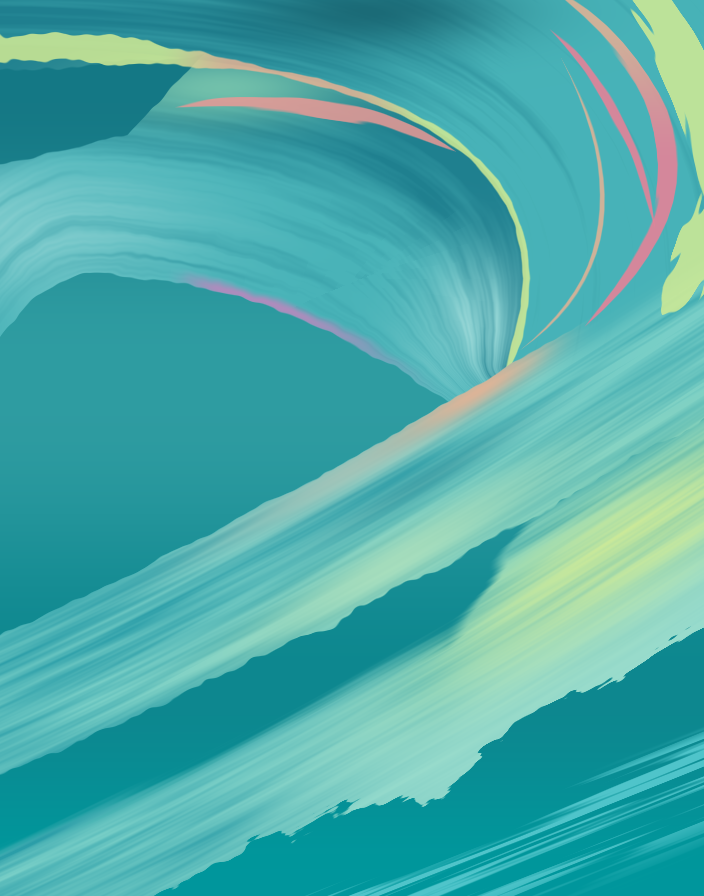
Give the GLSL for this background, as a Shadertoy shader.

```glsl
// A curling wave of thick paint above broad diagonal brush sweeps on flat teal.
// Curved coordinates (distance from the wave's rim, depth below the sweep's
// top edge) carry stretched gradient noise that forms the bristle streaks.

vec2 hash2(vec2 p) {
    p = vec2(dot(p, vec2(127.1, 311.7)), dot(p, vec2(269.5, 183.3)));
    return fract(sin(p) * 43758.5) * 2. - 1.;
}

float noise(vec2 p) {
    vec2 i = floor(p), f = fract(p), u = f * f * (3. - 2. * f), e = vec2(0, 1);
    return mix(mix(dot(hash2(i), f), dot(hash2(i + e.yx), f - e.yx), u.x),
               mix(dot(hash2(i + e), f - e), dot(hash2(i + 1.), f - 1.), u.x), u.y);
}

// Bristle marks: x runs along the stroke, y across it
float streaks(vec2 v) {
    return noise(v * vec2(.7, 6)) + .7 * noise(v * vec2(1.1, 17) + 7.)
         + .5 * noise(v * vec2(1.8, 38) + 19.);
}

float fill(float d) {
    float pixel = 7.68 / iResolution.y;
    return smoothstep(-pixel, pixel, d);
}

// Signed distance to a quadratic Bezier curve, and the parameter along it
vec2 curve(vec2 p, vec2 a, vec2 b, vec2 c) {
    vec2 best = vec2(100, 0), from = a;
    for (float i = 1.; i <= 20.; i++) {
        float t = i / 20.;
        vec2 to = mix(mix(a, b, t), mix(b, c, t), t), e = to - from, w = p - from;
        float h = clamp(dot(w, e) / dot(e, e), 0., 1.), d = length(w - e * h);
        if (d < abs(best.x)) best = vec2(e.x * w.y < e.y * w.x ? -d : d, t + (h - 1.) / 20.);
        from = to;
    }
    return best;
}

// Tapered brush mark with a ragged edge
float brush(vec2 p, vec2 a, vec2 b, vec2 c, float width) {
    vec2 s = curve(p, a, b, c);
    float w = width * pow(max(sin(3.1416 * s.y), 0.), .7);
    return .85 * fill(w * (1. + .8 * noise(s.yx * vec2(5, 18))) - abs(s.x) - .004);
}

float spot(vec2 p, vec2 center, vec2 size) {
    vec2 d = (p - center) / size;
    return .9 * exp(-dot(d, d));
}

void mainImage(out vec4 fragColor, in vec2 fragCoord) {
    // Canvas spans 6.02 by 7.68 units, y measured down from the top
    vec2 uv = fragCoord / iResolution.xy;
    vec2 p = vec2(uv.x, 1. - uv.y) * vec2(6.02, 7.68);
    float x = p.x, y = p.y, ragged = noise(p * vec2(2.5, 4)) + .5 * noise(p * 9.);
    vec3 deep = vec3(.12, .5, .56), teal = vec3(.28, .7, .72), pale = vec3(.62, .87, .81);
    vec3 yellow = vec3(.82, .92, .58), pink = vec3(.93, .5, .59), peach = vec3(.9, .7, .58);

    // Flat teal ground
    vec3 ground = mix(vec3(.08, .47, .52), vec3(.18, .61, .63), smoothstep(.8, 3., y));
    ground = mix(ground, vec3(.05, .53, .56), smoothstep(3.5, 5.8, y));
    ground = mix(ground, vec3(0, .59, .61), smoothstep(6., 7.5, y));

    // Outer swirl, streaked parallel to the rim
    vec2 rim = curve(p, vec2(-.3, .4), vec2(5.35, .4), vec2(4.35, 3.15));
    float grain = streaks(vec2(rim.y * 4., rim.x));
    vec3 col = mix(deep, teal, clamp(smoothstep(2., 5.2, x + .6 * y) + .5 * grain + .1, 0., 1.));
    col = mix(col, deep * .8, spot(p, vec2(3.2, .1), vec2(1.1, .3)));
    col = mix(col, yellow, brush(p, vec2(5.2, -.4), vec2(6.1, .4), vec2(6.15, 2), .22));
    col = mix(col, pink, brush(p, vec2(4.7, .25), vec2(5.4, .9), vec2(5.6, 1.95), .045));
    col = mix(col, peach, brush(p, vec2(4.8, .5), vec2(5.65, 2.1), vec2(4.45, 3), .025));

    // Inner face, streaks fanning between the rim and the hollow
    float bend = x - .75;
    float hollowTop = 2.36 + bend * bend * (bend < 0. ? .98 : .115) + .06 * ragged;
    float across = rim.x / (abs(rim.x) + max(hollowTop - y, 0.) + .01);
    float fan = streaks(vec2(rim.y * 4., across * 1.6));
    vec3 face = mix(deep, teal, clamp(smoothstep(.05, .6, across) + .45 * fan, 0., 1.));
    float sheen = spot(p, vec2(.1, 2), vec2(1.5, .6)) + spot(p, vec2(4.05, 2.8), vec2(.55, .6));
    face = mix(face, vec3(.57, .83, .83), sheen * (.75 + .6 * fan));
    face = mix(face, vec3(.48, .78, .68), spot(p, vec2(1.9, .75), vec2(1.1, .3)));
    face = mix(face, mix(pink, peach, .5), brush(p, vec2(1.5, .92), vec2(2.9, .75), vec2(3.9, 1.3), .07));
    face = mix(face, vec3(.68, .55, .74), smoothstep(.11, 0., abs(y - hollowTop + .03))
             * smoothstep(1.4, 1.9, x) * smoothstep(3.9, 2.4, x));
    col = mix(col, face, fill(rim.x));

    // Open patch behind the crest, then the rim itself
    float patchEdge = min(min(y - .6 + .07 * x, 1.4 - .22 * x - y), 2.16 - .92 * y - x);
    col = mix(col, ground, fill(patchEdge + .05 * ragged));
    float rimWidth = mix(.12, .03, smoothstep(.08, .28, rim.y)) * (1. + .8 * ragged);
    float blush = smoothstep(.16, .24, rim.y) * smoothstep(.5, .36, rim.y);
    col = mix(col, mix(yellow, peach, blush), .85 * fill(rimWidth - abs(rim.x)));

    // Diagonal sweep: s.y is the depth below its curved top edge
    float q = y - 5.45 + .46 * x + .016 * x * x;
    vec2 s = vec2(x, q);
    float bristle = streaks(s * vec2(.7, 1));
    col = mix(col, ground, fill(min(y - hollowTop, .04 * ragged - q)));
    vec3 sweep = mix(vec3(.17, .62, .66), vec3(.47, .81, .78), clamp(.5 + .04 * x + .75 * bristle, 0., 1.));
    sweep = mix(sweep, vec3(.66, .78, .73), spot(s, vec2(3, .1), vec2(1.2, .18)));
    sweep = mix(sweep, peach, spot(s, vec2(4.1, .05), vec2(.65, .14)));
    sweep = mix(sweep, deep, .5 * spot(s, vec2(3.6, .55), vec2(1, .12)));
    sweep = mix(sweep, vec3(.68, .88, .74), spot(s, vec2(3.4, 1.1), vec2(1.5, .3)));
    float lower = 8.36 - .5 * x + .32 * exp(-4. * pow(abs(x - 3.7), 2.)) - y;
    sweep = mix(sweep, pale, .8 * smoothstep(1.5, .3, lower) * smoothstep(1., 4., x));
    sweep = mix(sweep, yellow, spot(s, vec2(5.4, 2.15), vec2(1.6, .55)) * (.9 + .4 * bristle));

    // Dark gap splitting the sweep, and its ragged lower edge
    float gapTop = q - 1.18 - .05 * x + .09 * ragged;
    float gapLow = 1.86 + .04 * x - .65 * smoothstep(3.8, 4.6, x) - q + .14 * bristle;
    sweep = mix(sweep, ground, fill(gapTop) * smoothstep(-.1, .08, gapLow));
    sweep = mix(ground, sweep, fill(lower + .16 * ragged + .12 * bristle));
    float topEdge = mix(fill(q - .04 * ragged), smoothstep(0., .5, q), smoothstep(4.5, 5.2, x));
    col = mix(col, sweep, topEdge);

    // Bright marks that run over the top of the sweep
    col = mix(col, yellow, brush(p, vec2(6.3, 1.3), vec2(6.05, 2.2), vec2(5.66, 2.7), .2));
    col = mix(col, mix(peach, pink, smoothstep(.1, 1.4, y)),
              brush(p, vec2(4.65, -.15), vec2(6.6, 1.2), vec2(5, 2.8), .08));

    // Dry strokes in the lower right corner
    float b = y - 8.66 + .4 * x;
    float dry = smoothstep(0., .25, streaks(vec2(x * .5, b) + 3.));
    col = mix(col, teal * 1.1, dry * smoothstep(-.05, .1, b) * smoothstep(1.1, .6, b));
    fragColor = vec4(col, 1);
}
```
